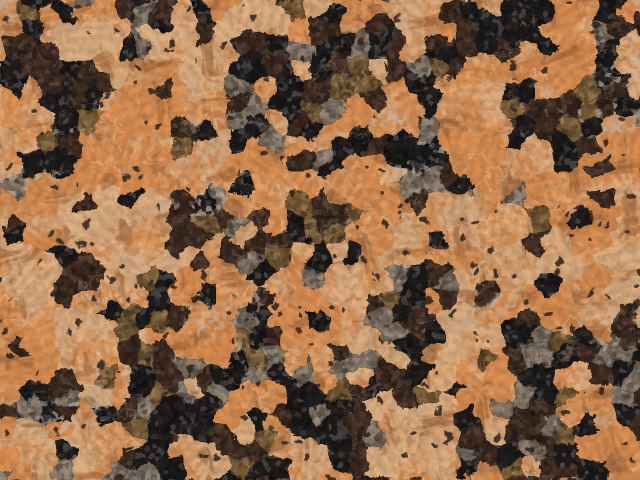
A WebGL 1 fragment shader for this texture:

```glsl
precision highp float;
// Polished granite: large orange feldspar crystals among clusters of dark mica,
// smoky quartz and grey grains. Nested cellular noise picks the minerals, warped
// layered sines roughen the outlines, and pale cracks and glints lie on top.
uniform vec2 u_resolution;

vec2 hash2(vec2 p) {
  p = vec2(dot(p, vec2(127.1, 311.7)), dot(p, vec2(269.5, 183.3)));
  return fract(sin(p) * 43758.5);
}

// Layered, rotated and twisted sines, roughly -1 to 1
float waves(vec2 p) {
  float sum = 0.0, amp = 0.5;
  for (int i = 0; i < 5; i++) {
    p = mat2(0.8, 0.6, -0.6, 0.8) * p * 1.7 + 1.3;
    p += 0.7 * sin(p.yx * 1.3);
    sum += amp * sin(p.x) * sin(p.y);
    amp *= 0.6;
  }
  return sum;
}

// Cellular noise: x = distance to centre, y = gap to the next cell, zw = centre
vec4 cells(vec2 p) {
  vec2 base = floor(p), centre = base;
  float near = 9.0, second = 9.0;
  for (int y = -1; y <= 1; y++) {
    for (int x = -1; x <= 1; x++) {
      vec2 id = base + vec2(float(x), float(y));
      vec2 c = id + 0.05 + 0.9 * hash2(id);
      float d = distance(p, c);
      if (d < near) {
        second = near;
        near = d;
        centre = c;
      } else {
        second = min(second, d);
      }
    }
  }
  return vec4(near, second - near, centre);
}

vec3 feldspar(vec2 p, vec2 crystal, vec2 grain, float fine) {
  vec2 rnd = hash2(crystal + 3.7);
  float cloud = waves(p * 14.0 + crystal);
  float pale = smoothstep(0.25, 0.85, 0.7 * rnd.x + 0.5 * cloud + 0.3 * fine);
  vec3 col = mix(vec3(0.80, 0.52, 0.30), vec3(0.80, 0.63, 0.47), pale);
  // Rusty stains
  float stain = smoothstep(0.25, 0.6, waves(p * 22.0 + 31.0) + 0.25 * (grain.x - 0.5));
  col = mix(col, vec3(0.60, 0.38, 0.22), 0.65 * stain);
  // Fine lamellae, one direction per crystal
  float angle = 6.28 * rnd.y;
  float lamella = sin(dot(p, vec2(cos(angle), sin(angle))) * 260.0 + 5.0 * cloud);
  return col * (1.0 + 0.035 * lamella + 0.10 * (fine - 0.5) + 0.06 * (grain.y - 0.5));
}

vec3 darkMineral(vec2 p, float kind, float fine, float gap) {
  vec3 col = vec3(0.11, 0.10, 0.10);                       // black mica
  float glint = 0.35;
  if (kind > 0.40) { col = vec3(0.23, 0.16, 0.125); glint = 0.12; }  // smoky quartz
  if (kind > 0.74) { col = vec3(0.43, 0.33, 0.20); glint = 0.10; }   // olive grains
  if (kind > 0.85) { col = vec3(0.46, 0.41, 0.36); glint = 0.25; }   // grey grains
  col *= 0.75 + 0.5 * fine + 0.25 * waves(p * 55.0);
  col = mix(col, vec3(0.50, 0.49, 0.47), glint * smoothstep(0.72, 0.95, fine));
  return mix(col * 0.75, col, smoothstep(0.0, 0.12, gap));
}

vec3 granite(vec2 p) {
  vec2 warp = vec2(waves(p * 38.0), waves(p * 38.0 + 9.0));
  vec2 q = p + 0.011 * warp;
  vec4 grain = cells(q * 25.0);
  vec2 rnd = hash2(grain.zw);
  vec4 crystal = cells(grain.zw / 25.0 * 8.5 + 17.0);
  vec4 flake = cells((p + 0.004 * warp) * 105.0);
  float fine = hash2(flake.zw).x;

  // Mineral choice: crystals set the clusters, single grains break them up
  bool orange = hash2(crystal.zw).x < 0.63;
  if (rnd.x < 0.12) orange = !orange;
  vec3 dark = darkMineral(p, rnd.y, fine, grain.y);
  vec3 col = orange ? feldspar(p, crystal.zw, rnd, fine) : dark;

  // Small dark specks
  vec4 speck = cells(q * 34.0 + 50.0);
  vec2 dot2 = hash2(speck.zw);
  float spot = step(0.80, dot2.x) * (1.0 - smoothstep(0.06, 0.14, speck.x - 0.17 * dot2.y));
  col = mix(col, vec3(0.17, 0.13, 0.11), 0.85 * spot);

  // Pale hairline cracks, broken into short runs
  vec4 crack = cells((p + 0.022 * warp) * vec2(13.0, 15.0) + 80.0);
  float run = smoothstep(0.05, 0.35, waves(p * 9.0 + 5.0));
  float line = (1.0 - smoothstep(0.015, 0.06, crack.y)) * run;
  col = mix(col, vec3(0.87, 0.73, 0.58), (orange ? 0.60 : 0.25) * line);

  // Frosty crushed patches along the grain seams
  float frost = smoothstep(0.28, 0.55, waves(p * 6.0 + 2.0));
  frost *= smoothstep(0.5, 0.9, fine) * (1.0 - smoothstep(0.1, 0.35, grain.y));
  return mix(col, vec3(0.70, 0.67, 0.63), 0.65 * frost);
}

void main() {
  // Four samples per pixel smooth the grain edges
  vec3 col = vec3(0.0);
  for (int i = 0; i < 4; i++) {
    float k = float(i);
    vec2 offset = vec2(mod(k, 2.0), floor(k / 2.0)) * 0.5 - 0.25;
    col += granite((gl_FragCoord.xy + offset) / u_resolution.y);
  }
  gl_FragColor = vec4(col * 0.25, 1.0);
}
```
